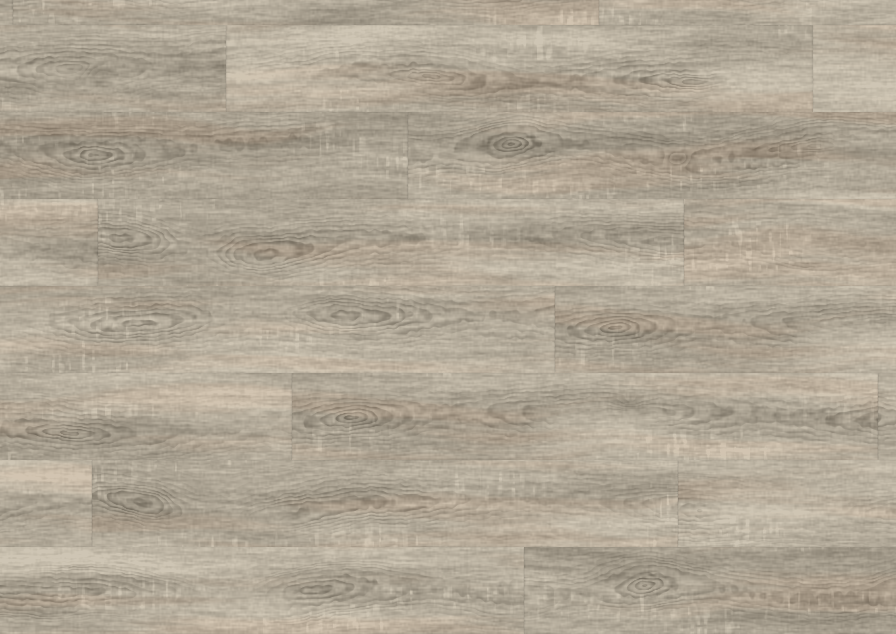
Give the GLSL for this texture, as a WebGL 2 fragment shader.

```glsl
#version 300 es
precision highp float;
// Pale grey-beige oak floor: staggered long planks with cathedral grain and saw marks.

#define PLANK_HEIGHT 0.1372
#define PLANK_LENGTH 0.9246
#define RING_COUNT 21.0
#define RING_DEPTH 0.38
#define STREAK_DEPTH 1.15
#define FIBRE_DEPTH 0.46
#define SAW_MARK_DEPTH 0.26
#define PLANK_VARIATION 0.18
#define SEAM_WIDTH 0.0010
#define SEAM_DEPTH 0.07

uniform vec2 u_resolution;
out vec4 fragColor;

const vec3 DARK_OAK = vec3(0.485, 0.455, 0.400);
const vec3 PALE_OAK = vec3(0.785, 0.750, 0.682);
const vec3 ROSY_TINT = vec3(0.016, -0.004, -0.012);

// End joint position in each row, bottom to top
const float JOINT[8] = float[8](0.827, 0.145, 0.460, 0.875, 0.154, 0.643, 0.357, 0.02);

float hash(vec2 p) {
    vec3 q = fract(p.xyx * 0.1031);
    q += dot(q, q.yzx + 33.33);
    return fract((q.x + q.y) * q.z);
}

float noise(vec2 p) {
    vec2 i = floor(p), f = fract(p);
    f = f * f * (3.0 - 2.0 * f);
    return mix(mix(hash(i), hash(i + vec2(1, 0)), f.x),
               mix(hash(i + vec2(0, 1)), hash(i + vec2(1, 1)), f.x), f.y);
}

float fbm(vec2 p) {
    float sum = 0.0, weight = 0.5;
    for (int i = 0; i < 4; i++) {
        sum += weight * noise(p);
        p = p * 2.03 + 17.3;
        weight *= 0.5;
    }
    return sum / 0.9375;
}

// Growth rings cut lengthwise: x is line darkness, y is closeness to the heart
vec2 cathedral(vec2 q, float seed, float knot) {
    float centre = 0.5 + 0.3 * (hash(vec2(seed, 3.0)) - 0.5)
                 + 0.25 * (noise(vec2(q.x * 0.6, seed)) - 0.5);
    float depth = 0.22 * sin(q.x * 0.95 + seed + 2.2 * noise(vec2(q.x * 0.45, seed + 9.0)));
    float warp = 0.15 * (fbm(vec2(q.x * 1.1, q.y * 2.6) + seed) - 0.5);
    float radius = length(vec2(q.y - centre + warp, depth)) + 0.12 * knot;
    float phase = radius * RING_COUNT + 0.45 * noise(vec2(q.x * 15.0, q.y * 12.0) + seed)
                + 1.2 * noise(vec2(radius * 9.0, seed));
    float s = fract(phase);
    float line = smoothstep(0.2, 0.75, s) * (1.0 - smoothstep(0.78, 1.0, s));
    float broken = 0.5 + noise(vec2(q.x * 9.0, q.y * 24.0) + seed);
    float heart = exp(-12.0 * radius * radius);
    float strength = smoothstep(0.2, 0.7, noise(vec2(q.x * 0.7, q.y * 1.5) + seed + 31.0));
    return vec2(line * broken * (0.08 + heart * strength), heart * strength);
}

// Thin pale strokes across the grain, gathered in patches
float sawMarks(vec2 q, float seed) {
    float stroke = smoothstep(0.55, 0.85, noise(vec2(q.x * 26.0, q.y * 5.0) + seed));
    float gathered = smoothstep(0.52, 0.85, noise(vec2(q.x * 0.9, q.y * 3.2) + seed + 57.0));
    float worn = smoothstep(0.15, 0.7, noise(vec2(q.x * 12.0, q.y * 26.0) + seed));
    return stroke * gathered * worn;
}

vec3 oak(vec2 q, float seed) {
    // One soft knot on some planks
    vec2 knotAt = vec2(1.0 + 4.5 * hash(vec2(seed, 11.0)), 0.3 + 0.4 * hash(vec2(seed, 12.0)));
    vec2 toKnot = (q - knotAt) * vec2(0.55, 1.0);
    float knot = exp(-110.0 * dot(toKnot, toKnot)) * step(0.6, hash(vec2(seed, 13.0)));

    // Broad streaks, gently bent along the plank
    float bend = 0.22 * (noise(vec2(q.x * 0.8, seed + 2.0)) - 0.5);
    float y = q.y + bend;
    float streak = 0.65 * (fbm(vec2(q.x * 0.35, y * 2.8) + seed) - 0.5)
                 + 0.35 * (fbm(vec2(q.x * 0.6, y * 12.0) + seed + 5.0) - 0.5);

    // Fine fibres, with a faint cross weave
    float fibre = 0.55 * (noise(vec2(q.x * 5.0, q.y * 42.0) + seed) - 0.5)
                + 0.45 * (noise(vec2(q.x * 16.0, q.y * 46.0) + seed + 3.0) - 0.5)
                + 0.30 * (noise(vec2(q.x * 42.0, q.y * 22.0) + seed) - 0.5);

    vec2 rings = cathedral(q, seed, knot);
    float tone = 0.755 + STREAK_DEPTH * streak + FIBRE_DEPTH * fibre
               - RING_DEPTH * rings.x - 0.12 * rings.y - 0.25 * knot
               + SAW_MARK_DEPTH * sawMarks(q, seed)
               + PLANK_VARIATION * (hash(vec2(seed, 21.0)) - 0.5);
    float rosy = smoothstep(0.48, 0.72, fbm(vec2(q.x * 0.3, y * 4.0) + seed + 73.0));
    return mix(DARK_OAK, PALE_OAK, clamp(tone, -0.1, 1.08)) + ROSY_TINT * rosy;
}

void main() {
    vec2 p = gl_FragCoord.xy / u_resolution.y;
    float pixel = 1.0 / u_resolution.y;

    // Plank layout
    float row = floor(p.y / PLANK_HEIGHT);
    float along = p.x - JOINT[int(mod(row, 8.0))];
    float column = floor(along / PLANK_LENGTH);
    vec2 local = vec2(along - column * PLANK_LENGTH, p.y - row * PLANK_HEIGHT);
    float seed = 80.0 * hash(vec2(column + 5.0, row + 2.0));
    vec3 color = oak(local / PLANK_HEIGHT, seed);

    // Barely visible seams, softer along the long edges
    vec2 edge = min(local, vec2(PLANK_LENGTH, PLANK_HEIGHT) - local);
    vec2 seam = 1.0 - smoothstep(vec2(0.0), vec2(SEAM_WIDTH + pixel), edge);
    color *= 1.0 - SEAM_DEPTH * max(seam.x, 0.5 * seam.y);

    fragColor = vec4(color, 1.0);
}
```
